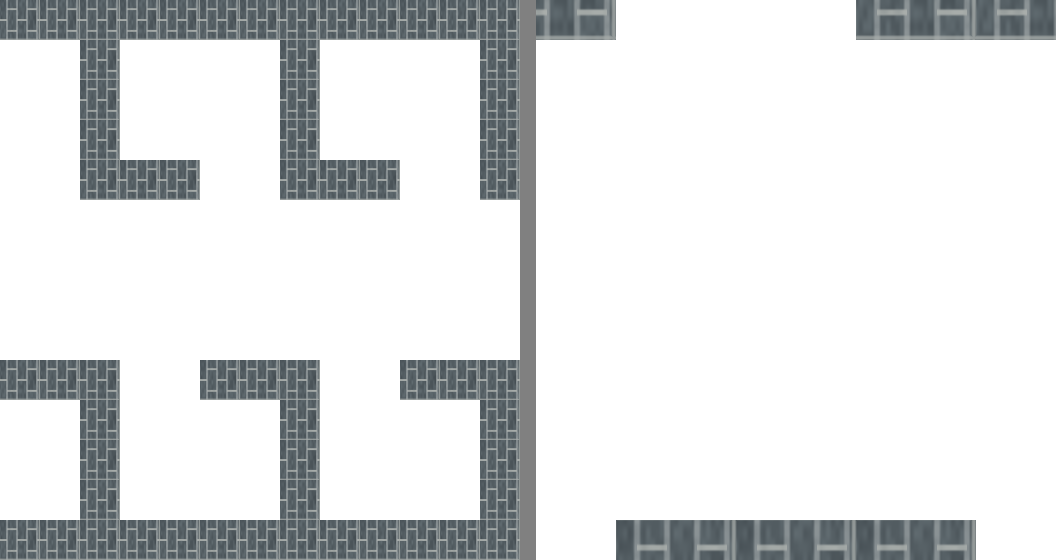
Left: the whole. Right: its middle third, enlarged.
This pattern is drawn by a Shadertoy shader. Its source:

```glsl
const vec2 TILES = vec2(13.0, 14.0);   // wall tiles across and down
const float PERIOD = 5.0;              // tiles between hooks
const float COLUMNS = 4.0;             // brick columns per tile
const float COLUMN_SHIFT = 0.175;      // first joint, in tiles
const float SEAM_OFFSET = 0.27;        // seam distance from tile middle
const vec2 JOINT = vec2(0.010, 0.038); // mortar core and soft edge
const vec2 RIM = vec2(0.004, 0.030);   // pale line closing each tile
const float GRAIN = 0.55;
const vec3 PAPER = vec3(1.0);
const vec3 BRICK_DARK = vec3(0.27, 0.305, 0.325);
const vec3 BRICK_LIGHT = vec3(0.42, 0.465, 0.485);
const vec3 MORTAR = vec3(0.55, 0.58, 0.59);
const vec3 MORTAR_PALE = vec3(0.66, 0.68, 0.67);

float hash(vec2 p) {
    return fract(sin(dot(p, vec2(12.9898, 78.233))) * 43758.5453);
}

float noise(vec2 p) {
    vec2 i = floor(p), f = fract(p);
    f = f * f * (3.0 - 2.0 * f);
    return mix(mix(hash(i), hash(i + vec2(1, 0)), f.x),
               mix(hash(i + vec2(0, 1)), hash(i + vec2(1, 1)), f.x), f.y);
}

float boxDistance(vec2 p, vec2 lo, vec2 hi) {
    vec2 d = abs(p - 0.5 * (lo + hi)) - 0.5 * (hi - lo);
    return length(max(d, 0.0)) + min(max(d.x, d.y), 0.0);
}

float band(float d, vec2 width, float pixel) {
    return 1.0 - smoothstep(width.x, max(width.y, width.x + pixel), d);
}

// Border strip with hooks; the lower half is the upper half turned around
float wallDistance(vec2 p) {
    if (p.y > 0.5 * TILES.y) p = vec2(PERIOD - p.x, TILES.y - p.y);
    vec2 q = vec2(mod(p.x - 1.0, PERIOD), p.y);
    float strip = q.y - 1.0;
    float post = boxDistance(q, vec2(1.0, 0.0), vec2(2.0, 5.0));
    float foot = boxDistance(q, vec2(1.0, 4.0), vec2(4.0, 5.0));
    return min(strip, min(post, foot));
}

// Upright bricks in staggered columns, identical in every tile
vec3 brickwork(vec2 p, float pixel) {
    vec2 t = fract(p);
    float x = (t.x - COLUMN_SHIFT) * COLUMNS;
    float column = mod(floor(x), COLUMNS);
    float u = fract(x);
    float staggered = 1.0 - mod(column, 2.0);

    // Brick tone, streaks and a darker right flank
    float row = floor(t.y * 2.0 + 0.5 * staggered);
    float tone = 0.25 + 0.3 * hash(vec2(column, row) + 3.0);
    tone += GRAIN * (noise(t * vec2(26.0, 9.0)) - 0.5);
    tone += 0.15 * (0.5 - u);
    vec3 color = mix(BRICK_DARK, BRICK_LIGHT, clamp(tone, 0.0, 1.0));

    // Upright joints, cross seams, then the tile rim
    float joint = min(u, 1.0 - u) / COLUMNS;
    float seam = abs(abs(t.y - 0.5) - SEAM_OFFSET * staggered);
    vec2 r = fract(p + 0.018);
    r = min(r, 1.0 - r);
    float wear = 0.8 + 0.2 * noise(t * 17.0 + 5.0);
    color = mix(color, MORTAR, wear * band(joint, JOINT, pixel));
    color = mix(color, MORTAR_PALE, wear * band(seam, JOINT, pixel));
    return mix(color, MORTAR_PALE, 0.75 * band(min(r.x, r.y), RIM, pixel));
}

void mainImage(out vec4 fragColor, in vec2 fragCoord) {
    vec2 uv = fragCoord / iResolution.xy;
    vec2 p = vec2(uv.x, 1.0 - uv.y) * TILES;
    float pixel = TILES.y / iResolution.y;
    float wall = 1.0 - smoothstep(-0.5 * pixel, 0.5 * pixel, wallDistance(p));
    fragColor = vec4(mix(PAPER, brickwork(p, pixel), wall), 1.0);
}
```
